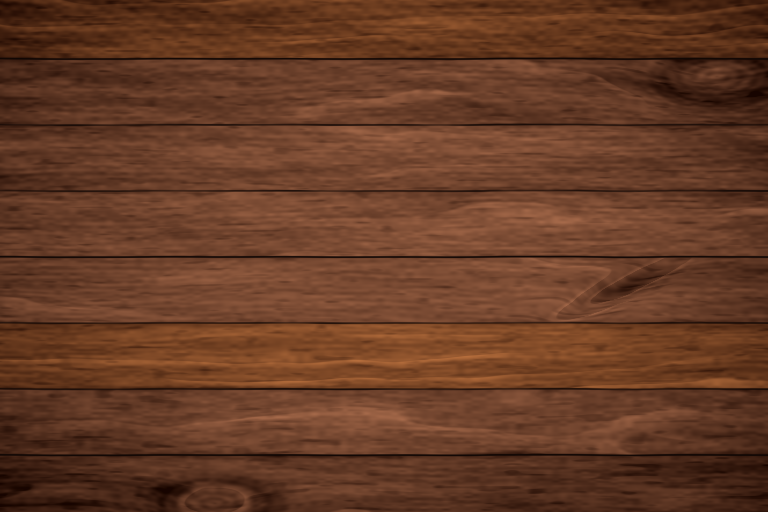
Reproduce this texture procedurally as a Shadertoy shader.

```glsl
// Eight stained horizontal wood planks with fine grain, pale veins, knots and dark edges.

float hash(vec2 p) {
    return fract(sin(dot(p, vec2(127.1, 311.7))) * 43758.5453);
}

float noise(vec2 p) {
    vec2 i = floor(p), f = fract(p);
    f = f * f * (3.0 - 2.0 * f);
    return mix(mix(hash(i), hash(i + vec2(1, 0)), f.x),
               mix(hash(i + vec2(0, 1)), hash(i + vec2(1, 1)), f.x), f.y);
}

float fbm(vec2 p) {
    float sum = 0.0, amp = 0.5;
    for (int i = 0; i < 4; i++) {
        sum += amp * noise(p);
        p = p * 2.03 + 7.3;
        amp *= 0.5;
    }
    return sum;
}

void mainImage(out vec4 fragColor, in vec2 fragCoord) {
    vec2 p = fragCoord / iResolution.y;
    vec2 centred = 2.0 * fragCoord / iResolution.xy - 1.0;
    float pixel = 1.0 / iResolution.y;

    // Plank layout, with slightly uneven edges
    float plankHeight = 0.129;
    float level = (p.y + 0.018 + 0.0016 * (noise(vec2(p.x * 9.0, 3.0)) - 0.5)) / plankHeight;
    float row = floor(level);
    float seam = floor(level + 0.5);
    float edge = abs(level - seam) * plankHeight;
    float warm = 1.0 - step(1.0, mod(row + 3.5, 5.0));
    vec2 shift = vec2(row * 17.3, row * 5.7);

    // Every third plank has a knot; the middle one is a slanted scar
    float k = floor((row + 0.5) / 3.0);
    float knotted = 1.0 - step(1.0, mod(row + 0.5, 3.0));
    float scar = 1.0 - step(0.5, abs(k - 1.0));
    vec2 q = p - vec2(0.42 + 1.09 * k - 0.3 * k * k,
                      (row + 0.5) * plankHeight - 0.018 + 0.03 * (k - 1.0));
    q.y -= 0.43 * scar * q.x;
    float d = length(q * vec2(1.0, mix(2.2, 4.5, scar)));
    d += 0.03 * (fbm(p * vec2(9.0, 22.0) + shift) - 0.5);
    float bump = knotted * exp(-60.0 * d * d);

    // Grain bends around the knots
    vec2 g = p + shift;
    float bend = fbm(g * vec2(1.5, 5.0)) - 0.5;
    g.y += 0.05 * bend + 0.025 * bump;
    float broad = noise(g * vec2(3.0, 48.0)) - 0.5;
    float fibre = noise(g * vec2(13.0, 165.0)) - 0.5;
    float speck = noise(g * vec2(70.0, 210.0)) - 0.5;
    float pores = smoothstep(0.68, 0.92, noise(g * vec2(22.0, 140.0) + 40.0));

    // Pale veins follow contours of the warped growth field
    float growth = p.y * mix(13.0, 26.0, warm) + 3.2 * bend + 2.5 * bump + hash(vec2(row, 4.0));
    float phase = fract(growth);
    float vein = smoothstep(0.62, 0.93, phase) * (1.0 - smoothstep(0.93, 1.0, phase));
    vein *= smoothstep(0.35, 0.7, noise(vec2(p.x * 3.0, floor(growth) * 3.1) + shift));

    // Tone: vignette, plank variation, grain and wear
    float tone = 0.77 - 0.34 * dot(centred, centred);
    tone += 0.12 * (hash(vec2(row, 9.0)) - 0.5) + 0.06 * warm;
    tone += 0.22 * broad + 0.24 * fibre + 0.17 * speck - 0.17 * pores;
    tone += 0.3 * (fbm(g * vec2(2.0, 9.0) + 3.0) - 0.47);
    tone += mix(0.2, 0.27, warm) * vein;

    // Dark knot rings and scar
    float ring = (d - 0.105) / 0.03;
    float stain = mix(0.26 * exp(-ring * ring), 0.45 * exp(-140.0 * d * d), scar);
    tone -= knotted * stain * (0.7 + 0.6 * noise(g * vec2(30.0, 60.0)));
    tone += 0.07 * bump * (1.0 - scar) * sin(d * 230.0);
    tone -= 0.13 * exp(-edge / 0.004);

    vec3 color = mix(vec3(0.18, 0.08, 0.04), vec3(0.63, 0.40, 0.28), clamp(tone, -0.2, 1.15));
    color *= mix(vec3(1.0), vec3(1.06, 1.0, 0.78), warm);

    // Seams: every third is a strong gap, the others are broken and faint
    float strong = 1.0 - step(1.0, mod(seam + 2.5, 3.0));
    float gap = 1.0 - smoothstep(0.0012 - 0.5 * pixel, 0.0012 + pixel, edge);
    gap *= mix(0.45 + 0.45 * noise(vec2(p.x * 14.0, seam * 8.0)), 0.95, strong);
    color = mix(color, vec3(0.06, 0.025, 0.015), gap);

    fragColor = vec4(max(color, 0.0), 1.0);
}
```
